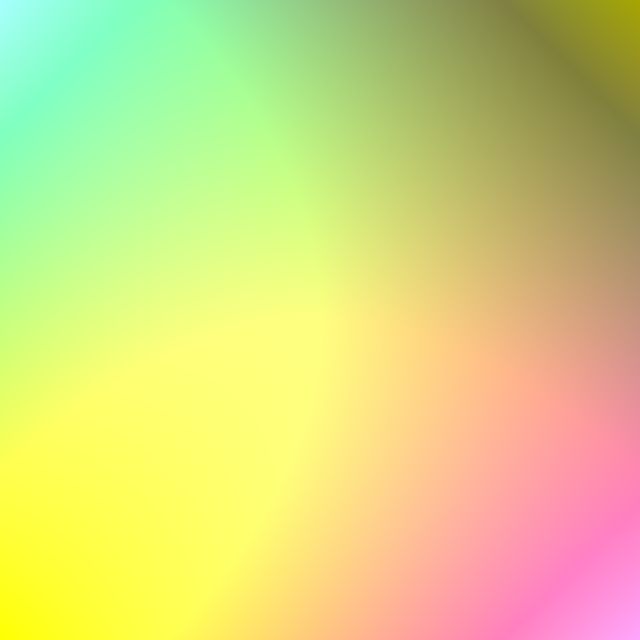
A Shadertoy shader for this background:

```glsl
const float SPAN = 1.0;          // angle, in radians, from the centre to each side
const float MID_LEVEL = 0.5;     // level on which every channel rests
const float AMPLITUDE = 0.5;     // swing of the waves around that level
const float CORNER_BOOST = 1.64; // extra blue contrast towards the corners

// Folded difference of two waves: full near the centre, creased where they meet.
float foldedWave(float along, float across) {
    return MID_LEVEL + AMPLITUDE * abs(cos(across) - sin(along));
}

// Saddle that falls on one diagonal and rises on the other.
float saddleWave(vec2 p) {
    float saddle = sin(p.x) * sin(p.y);
    float squared = saddle * saddle;
    return MID_LEVEL - AMPLITUDE * saddle * (1.0 + CORNER_BOOST * squared * squared);
}

void mainImage(out vec4 fragColor, in vec2 fragCoord) {
    // Centred coordinates spanning -SPAN to SPAN on both axes
    vec2 p = SPAN * (2.0 * fragCoord / iResolution.xy - 1.0);

    // Red folds upwards, green folds to the right, blue follows the diagonals
    vec3 color = vec3(foldedWave(p.y, p.x), foldedWave(p.x, p.y), saddleWave(p));
    fragColor = vec4(clamp(color, 0.0, 1.0), 1.0);
}
```
